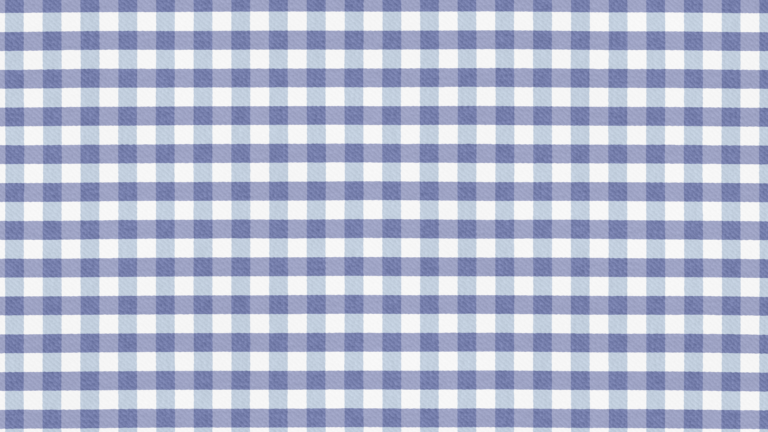
Reproduce this texture procedurally as a Shadertoy shader.

```glsl
// Woven gingham: pale blue vertical stripes crossed by violet horizontal ones on white.
// Two periodic bands pick the four cloth colours; gently bowed coordinates, a fine
// diagonal twill and stretched gradient noise give the look of real thread.

vec2 hashGradient(vec2 cell) {
    vec3 q = fract(cell.xyx * vec3(0.1031, 0.1030, 0.0973));
    q += dot(q, q.yzx + 33.33);
    float angle = 6.2832 * fract((q.x + q.y) * q.z);
    return vec2(cos(angle), sin(angle));
}

float gradientNoise(vec2 p) {
    vec2 i = floor(p), f = fract(p);
    vec2 u = f * f * f * (f * (f * 6.0 - 15.0) + 10.0);
    vec2 e = vec2(0.0, 1.0);
    float bottom = mix(dot(hashGradient(i), f),
                       dot(hashGradient(i + e.yx), f - e.yx), u.x);
    float top = mix(dot(hashGradient(i + e), f - e),
                    dot(hashGradient(i + e.yy), f - e.yy), u.x);
    return mix(bottom, top, u.y);
}

// Coverage of a stripe centred in each unit period
float stripe(float x, float halfWidth, float blur) {
    return 1.0 - smoothstep(-blur, blur, abs(fract(x) - 0.5) - halfWidth);
}

void mainImage(out vec4 fragColor, in vec2 fragCoord) {
    vec2 p = fragCoord / iResolution.y;
    float pixel = 1.0 / iResolution.y;

    // Cloth lies slightly bowed, with a slow drift of the threads
    vec2 cloth = p;
    cloth.y += 0.005 * (p.x - 0.85) * (p.x - 0.85) - 0.0015;
    cloth += 0.0015 * vec2(gradientNoise(p * 4.0), gradientNoise(p * 4.0 + 17.0));

    // Fine thread irregularity: slubs along each direction and overall grain
    float warp = gradientNoise(cloth * vec2(150.0, 28.0));
    float weft = gradientNoise(cloth * vec2(28.0, 150.0) + 41.0);
    float grain = gradientNoise(cloth * 170.0 + 9.0);

    // Check of about 20.4 by 11.4 repeats, with slightly ragged edges
    vec2 period = vec2(0.0873, 0.0875);
    vec2 check = (cloth - vec2(0.0336, 0.9063)) / period + 0.5;
    check += 0.012 * vec2(weft, warp);
    float blur = 0.6 * pixel / period.x + 0.008;
    float column = stripe(check.x, 0.248, blur);
    float row = stripe(check.y, 0.248, blur);

    vec3 white = vec3(0.965, 0.965, 0.965);
    vec3 paleBlue = vec3(0.76, 0.81, 0.87);
    vec3 violet = vec3(0.62, 0.64, 0.77);
    vec3 deepViolet = vec3(0.46, 0.495, 0.673);
    vec3 color = mix(mix(white, paleBlue, column), mix(violet, deepViolet, column), row);

    // Twill ribs fade out where they are too fine to resolve
    float ribs = sin(6.2832 * dot(cloth, vec2(75.0, 85.0)) + 2.0 * grain);
    ribs *= 1.0 - smoothstep(0.3, 0.5, 113.0 * pixel);
    float dyed = 0.25 + 0.4 * column + 0.45 * row;
    float weave = 0.022 * ribs + 0.035 * grain + 0.03 * (warp * column + weft * row);
    color += weave * dyed;

    // Faint uneven shade over the cloth
    color += 0.012 * gradientNoise(p * 3.0 + 5.0);
    fragColor = vec4(clamp(color, 0.0, 1.0), 1.0);
}
```
